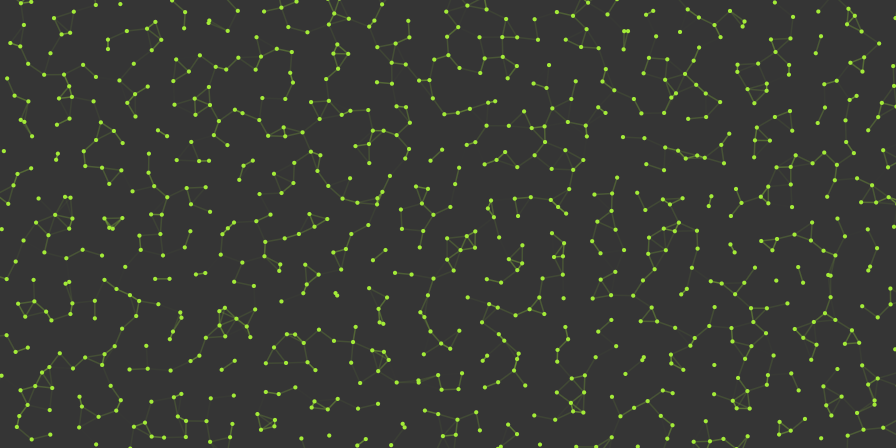
This pattern is drawn by a Shadertoy shader. Its source:

```glsl
// Plexus: scattered green dots joined by thin links that fade with length, on charcoal.

#define ROWS 20.0          // grid cells over the canvas height, one dot in each
#define JITTER 0.97        // how far a dot may roam inside its cell
#define DOT_RADIUS 0.092   // lengths below are in cells
#define LINK_REACH 1.08    // dots farther apart than this stay unlinked
#define LINK_WIDTH 0.066
#define LINK_OPACITY 0.72  // opacity of the shortest links
#define BACKGROUND vec3(0.208, 0.208, 0.208)
#define GREEN vec3(0.64, 0.92, 0.22)

vec2 hash22(vec2 p) {
    vec3 q = fract(p.xyx * vec3(0.1031, 0.1030, 0.0973));
    q += dot(q, q.yzx + 33.33);
    return fract((q.xx + q.yz) * q.zy);
}

vec2 dotCentre(vec2 cell) {
    return cell + 0.5 + JITTER * (hash22(cell + 17.0) - 0.5);
}

float segmentDistance(vec2 p, vec2 a, vec2 b) {
    vec2 ab = b - a;
    float t = clamp(dot(p - a, ab) / max(dot(ab, ab), 1e-6), 0.0, 1.0);
    return length(p - a - t * ab);
}

// Share of a pixel covered by a shape with signed distance d
float coverage(float d, float pixel) {
    return clamp(0.5 - d / pixel, 0.0, 1.0);
}

void mainImage(out vec4 fragColor, in vec2 fragCoord) {
    float pixel = ROWS / iResolution.y;
    vec2 p = fragCoord * pixel;
    vec2 home = floor(p);

    // Gather the dots close enough to own a link through this point
    vec2 near[25];
    int count = 0;
    float nearest = 10.0;
    for (int y = -2; y <= 2; y++) {
        for (int x = -2; x <= 2; x++) {
            vec2 centre = dotCentre(home + vec2(x, y));
            float d = distance(p, centre);
            nearest = min(nearest, d);
            if (d < LINK_REACH + LINK_WIDTH) near[count++] = centre;
        }
    }

    // Links between every close pair
    vec3 color = BACKGROUND;
    for (int i = 0; i < count; i++) {
        for (int j = i + 1; j < count; j++) {
            float closeness = max(1.0 - distance(near[i], near[j]) / LINK_REACH, 0.0);
            float d = segmentDistance(p, near[i], near[j]) - 0.5 * LINK_WIDTH;
            color = mix(color, GREEN, LINK_OPACITY * closeness * coverage(d, pixel));
        }
    }

    // Dots on top
    color = mix(color, GREEN, coverage(nearest - DOT_RADIUS, pixel));
    fragColor = vec4(color, 1.0);
}
```
